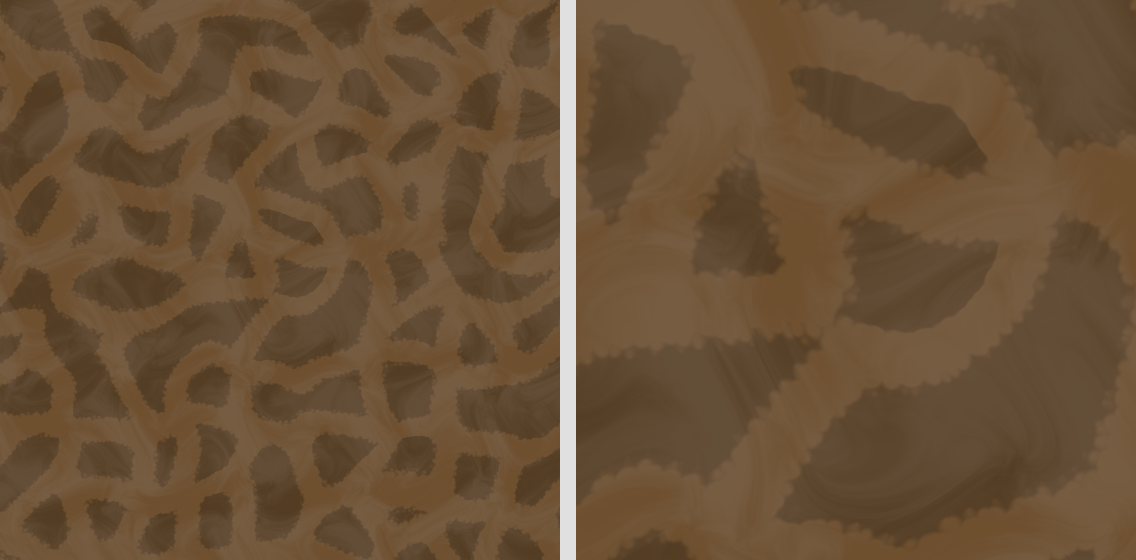
Left, the full canvas; right, a detail of the centre.
Give the GLSL for this texture, as a WebGL 2 fragment shader.

```glsl
#version 300 es
precision highp float;

uniform vec2 u_resolution;
out vec4 fragColor;

// Patch layout, in cell units unless noted
const float CELLS = 9.0;          // cells across the canvas
const int GROUPS = 6;             // neighbours sharing a group fuse into one patch
const float JITTER = 0.86;
const float FUSE = 9.0;           // higher gives tighter joins inside a patch
const float CORNER = 15.0;        // higher gives sharper patch corners
const float BAND_HALF = 0.185;    // half width of the pale bands
const float EDGE_SOFT = 0.032;
const float WARP = 0.10;

// Ragged hair along the patch rims
const float HAIR_SCALE = 115.0;   // tufts across the canvas
const float HAIR_DEPTH = 0.085;

// Colours
const vec3 DARK_RICH = vec3(0.325, 0.237, 0.137);
const vec3 DARK_DUSTY = vec3(0.390, 0.304, 0.215);
const vec3 PALE_RICH = vec3(0.430, 0.309, 0.180);
const vec3 PALE_DUSTY = vec3(0.462, 0.360, 0.255);
const float CLOUD_SCALE = 22.0;
const float RIM_DUST = 0.14;

vec3 hash3(vec2 p) {
    vec3 q = fract(vec3(p.xyx) * vec3(0.1031, 0.1030, 0.0973));
    q += dot(q, q.yxz + 33.33);
    return fract((q.xxy + q.yzz) * q.zyx);
}

// Layered sines, each octave turned and bent by the one before
float clouds(vec2 p) {
    const mat2 TURN = mat2(0.8, 0.6, -0.6, 0.8);
    float sum = 0.0, amplitude = 0.5;
    for (int i = 0; i < 6; i++) {
        p = TURN * p + 0.7 * sin(p.yx * 1.3 + float(i) * 1.7);
        sum += amplitude * sin(p.x) * cos(p.y);
        p *= 1.85;
        amplitude *= 0.64;
    }
    return sum;
}

// Distance to the nearest scattered point
float cellular(vec2 p) {
    vec2 base = floor(p);
    float nearest = 4.0;
    for (int y = -1; y <= 1; y++)
    for (int x = -1; x <= 1; x++) {
        vec2 cell = base + vec2(x, y);
        vec2 offset = cell + hash3(cell + 71.0).xy - p;
        nearest = min(nearest, dot(offset, offset));
    }
    return sqrt(nearest);
}

// Distance to the border between the closest group and all the others
float patchBorder(vec2 p) {
    vec3 field[GROUPS];           // xy: weighted offsets, z: total weight
    for (int g = 0; g < GROUPS; g++) field[g] = vec3(0.0, 0.0, 1e-20);

    vec2 base = floor(p);
    for (int y = -2; y <= 2; y++)
    for (int x = -2; x <= 2; x++) {
        vec2 cell = base + vec2(x, y);
        vec3 rnd = hash3(cell + 19.0);
        vec2 offset = cell + 0.5 + JITTER * (rnd.xy - 0.5) - p;
        float weight = exp(-FUSE * dot(offset, offset));
        int group = min(int(rnd.z * float(GROUPS)), GROUPS - 1);
        field[group] += vec3(offset, 1.0) * weight;
    }

    int first = 0;
    for (int g = 1; g < GROUPS; g++)
        if (field[g].z > field[first].z) first = g;
    vec3 own = field[first];

    float sum = 1e-12;
    for (int g = 0; g < GROUPS; g++) {
        if (g == first) continue;
        float gap = log(own.z / field[g].z) / FUSE;
        float span = length(field[g].xy / field[g].z - own.xy / own.z);
        sum += exp(-CORNER * gap / (2.0 * max(span, 0.35)));
    }
    return -log(sum) / CORNER;
}

void main() {
    float side = min(u_resolution.x, u_resolution.y);
    vec2 uv = gl_FragCoord.xy / side;

    // Patch shapes with gently bent outlines
    vec2 p = uv * CELLS;
    p += WARP * sin(p.yx * 2.3 + vec2(0.4, 2.1)) + 0.4 * WARP * sin(p.yx * 5.1 + 1.3);
    float inside = patchBorder(p) - BAND_HALF;

    // Ragged rims
    vec2 hairPoint = uv * HAIR_SCALE;
    hairPoint += 0.5 * sin(hairPoint.yx * 0.37);
    float ragged = inside + HAIR_DEPTH * (cellular(hairPoint) - 0.45);
    float soft = max(EDGE_SOFT, CELLS / side);
    float dark = smoothstep(-soft, soft, ragged);

    // Smoky tone in both coats, dustier at the rims
    float tone = clouds(uv * CLOUD_SCALE) + RIM_DUST * exp(-16.0 * abs(inside));
    float dust = smoothstep(-0.65, 0.65, tone);
    vec3 patchColor = mix(DARK_RICH, DARK_DUSTY, dust);
    vec3 bandColor = mix(PALE_RICH, PALE_DUSTY, dust);
    fragColor = vec4(mix(bandColor, patchColor, dark), 1.0);
}
```
